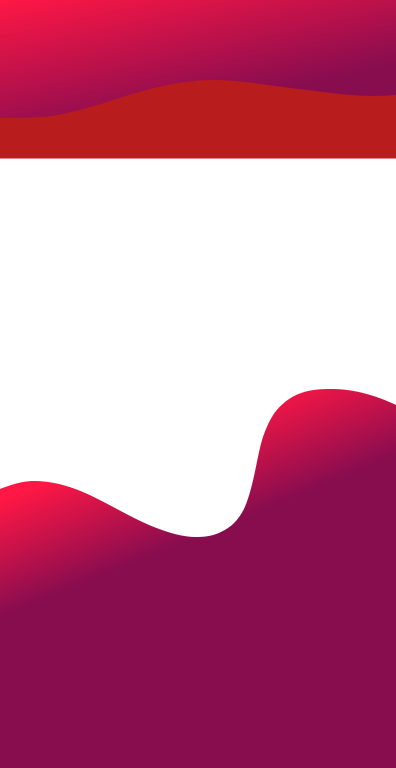
Give the GLSL for this background, as a WebGL 2 fragment shader.

```glsl
#version 300 es
precision highp float;

uniform vec2 u_resolution;
out vec4 fragColor;

const vec3 WHITE = vec3(1.0);
const vec3 BRICK = vec3(0.72, 0.11, 0.11);
const vec3 SCARLET = vec3(1.0, 0.09, 0.27);
const vec3 PLUM = vec3(0.535, 0.05, 0.31);
const float BAND_BOTTOM = 0.7936;

// Wave knots: position, height, slope
const int UPPER_COUNT = 7;
const vec3 UPPER_WAVE[UPPER_COUNT] = vec3[](
    vec3(0.0, 0.8464, 0.005), vec3(0.151, 0.8509, 0.098),
    vec3(0.3015, 0.8724, 0.166), vec3(0.54, 0.8958, 0.0),
    vec3(0.754, 0.8841, -0.057), vec3(0.942, 0.875, 0.0),
    vec3(1.0, 0.8763, 0.035));

const int LOWER_COUNT = 13;
const vec3 LOWER_WAVE[LOWER_COUNT] = vec3[](
    vec3(0.0, 0.3633, 0.2), vec3(0.0854, 0.3737, 0.0),
    vec3(0.2261, 0.3555, -0.243), vec3(0.402, 0.3112, -0.187),
    vec3(0.495, 0.3008, 0.0), vec3(0.5578, 0.3073, 0.259),
    vec3(0.6118, 0.3333, 0.88), vec3(0.6457, 0.3906, 2.54),
    vec3(0.6658, 0.4336, 1.4), vec3(0.7035, 0.4688, 0.544),
    vec3(0.7538, 0.487, 0.21), vec3(0.8367, 0.4935, 0.0),
    vec3(1.0, 0.4727, -0.243));

// Cubic Hermite segment between two knots
float hermite(float x, vec3 a, vec3 b) {
    float span = b.x - a.x;
    float t = (x - a.x) / span;
    float s = 1.0 - t;
    float ends = s * s * (1.0 + 2.0 * t) * a.y + t * t * (1.0 + 2.0 * s) * b.y;
    return ends + span * t * s * (s * a.z - t * b.z);
}

float upperHeight(float x) {
    int i = 0;
    while (i < UPPER_COUNT - 2 && x > UPPER_WAVE[i + 1].x) i++;
    return hermite(x, UPPER_WAVE[i], UPPER_WAVE[i + 1]);
}

float lowerHeight(float x) {
    int i = 0;
    while (i < LOWER_COUNT - 2 && x > LOWER_WAVE[i + 1].x) i++;
    return hermite(x, LOWER_WAVE[i], LOWER_WAVE[i + 1]);
}

// Antialiased coverage below a curve, corrected for its steepness
float coverBelow(float y, float height, float slope, vec2 size) {
    float steepness = length(vec2(1.0, slope * size.y / size.x));
    return clamp((height - y) * size.y / steepness + 0.5, 0.0, 1.0);
}

vec3 blendGradient(vec2 p, vec2 start, vec2 direction) {
    return mix(SCARLET, PLUM, clamp(dot(p - start, direction), 0.0, 1.0));
}

void main() {
    vec2 p = gl_FragCoord.xy / u_resolution;
    float stepX = 0.002;

    // Header gradient
    vec3 color = blendGradient(p, vec2(0.0, 1.0), vec2(0.58, -5.09));

    // Red band under the upper wave
    float upper = upperHeight(p.x);
    float upperSlope = (upperHeight(p.x + stepX) - upper) / stepX;
    color = mix(color, BRICK, coverBelow(p.y, upper, upperSlope, u_resolution));

    // Empty middle
    color = mix(color, WHITE, coverBelow(p.y, BAND_BOTTOM, 0.0, u_resolution));

    // Lower hills
    float lower = lowerHeight(p.x);
    float lowerSlope = (lowerHeight(p.x + stepX) - lower) / stepX;
    vec3 hills = blendGradient(p, vec2(0.0, 0.349), vec2(1.385, -6.56));
    color = mix(color, hills, coverBelow(p.y, lower, lowerSlope, u_resolution));

    fragColor = vec4(color, 1.0);
}
```
